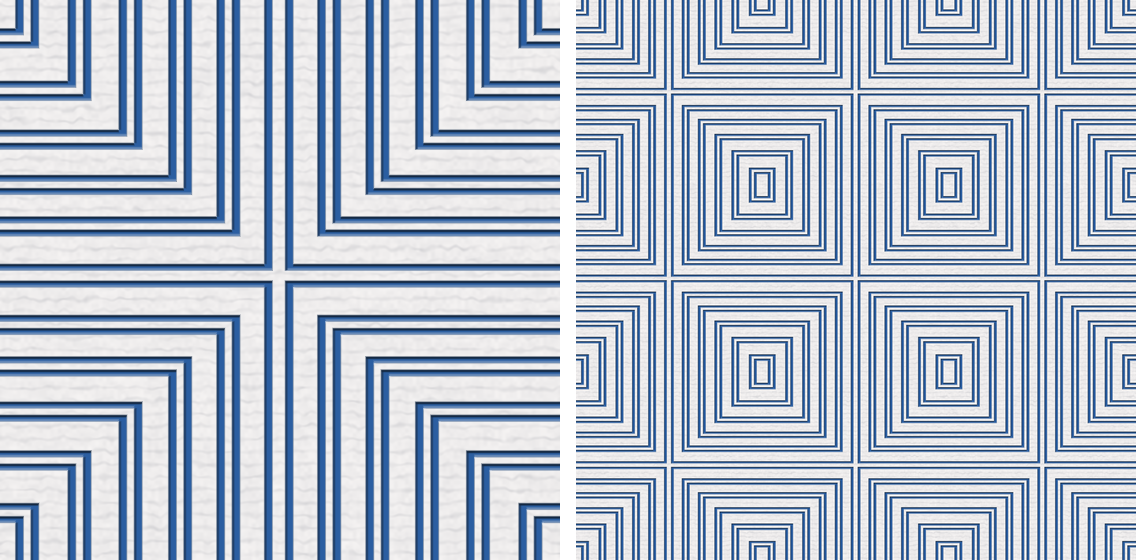
Left, the tile; right, the same tile 3 across and 3 down.
Write a three.js fragment shader that draws this pattern.

```glsl
// Nested blue frames centred on the tile corner, so four L-shaped stacks face
// a pale cross. Frames are box distances in a loop, shaded by offset copies of
// their mask, over woven off-white cloth made of wrapping value noise.
#define GRID 768.0                 // grid units across the canvas
#define CENTER vec2(-1.7, 6.0)     // centre of the frames
#define BAR vec2(11.2, 9.0)        // widths of upright and level bars
#define PAIR_GAP vec2(21.0, 18.0)  // step between the two frames of a pair
#define LAST_FRAME vec2(375.3, 377.0)
#define SOFT 1.5                   // half width of the smoothed edges
#define BEVEL 3.2                  // width of the shaded rims
#define ROWS 44.0                  // woven rows down the tile
#define PAPER vec3(0.935, 0.927, 0.927)
#define BLUE vec3(0.17, 0.37, 0.63)
#define SIDE_DARK vec3(0.12, 0.24, 0.40)
#define TOP_DARK vec3(0.07, 0.15, 0.25)

varying vec2 vUv;

float hash(vec2 p) {
  vec3 q = fract(vec3(p.xyx) * 0.1031);
  q += dot(q, q.yzx + 33.33);
  return fract((q.x + q.y) * q.z);
}

// Value noise with a whole number of cells per tile.
float wrapNoise(vec2 uv, vec2 cells) {
  vec2 p = uv * cells;
  vec2 i = floor(p);
  vec2 f = fract(p);
  f = f * f * (3.0 - 2.0 * f);
  vec2 a = mod(i, cells);
  vec2 b = mod(i + 1.0, cells);
  return mix(mix(hash(a), hash(vec2(b.x, a.y)), f.x),
             mix(hash(vec2(a.x, b.y)), hash(b), f.x), f.y);
}

// Distance to one frame; the corners stay square.
float frameDistance(vec2 a, vec2 halfSize) {
  vec2 outer = a - halfSize;
  vec2 inner = outer + BAR;
  return max(max(outer.x, outer.y), -max(inner.x, inner.y));
}

// Distance to all frames, wrapped around the tile.
float framesDistance(vec2 p) {
  vec2 a = abs(mod(p - CENTER * vec2(1.0, 1.0) + 0.5 * GRID, GRID) - 0.5 * GRID);
  float d = frameDistance(a, LAST_FRAME);
  for (int i = 0; i < 5; i++) {
    float k = float(i);
    // Pairs crowd together slightly as they grow.
    vec2 size = vec2(55.0, 72.0) + k * (vec2(72.75, 74.5) - k * vec2(0.94, 2.5));
    d = min(d, frameDistance(a, size));
    d = min(d, frameDistance(a, size - PAIR_GAP));
  }
  return d;
}

float cover(float d) {
  return 1.0 - smoothstep(-SOFT, SOFT, d);
}

float frames(vec2 p) {
  return cover(framesDistance(p));
}

// Wavy woven rows with broken grooves and fine grain.
vec3 cloth(vec2 uv) {
  float wave = wrapNoise(uv, vec2(70.0, ROWS)) - 0.5;
  float row = fract(uv.y * ROWS + 0.45 * wave);
  float groove = 1.0 - smoothstep(0.0, 0.24, abs(row - 0.5));
  groove *= 0.25 + 0.75 * wrapNoise(uv, vec2(52.0, 88.0));
  float grain = wrapNoise(uv, vec2(150.0, 130.0)) - 0.5;
  float blotch = wrapNoise(uv, vec2(36.0, 30.0)) - 0.5;
  float shade = 0.075 * groove + 0.035 * grain + 0.02 * blotch;
  return PAPER - shade * vec3(1.05, 1.0, 0.9);
}

void main() {
  vec2 p = vUv * GRID;
  float d = framesDistance(p);
  float mask = cover(d);

  // Rims: lit below, dark on the left, darkest on top.
  float below = 1.0 - frames(p - vec2(0.0, BEVEL));
  float left = 1.0 - frames(p - vec2(BEVEL, 0.0));
  float top = 1.0 - frames(p + vec2(0.0, BEVEL));
  vec3 ink = mix(BLUE, PAPER, 0.3 * below);
  ink = mix(ink, SIDE_DARK, left);
  ink = mix(ink, TOP_DARK, top);

  // Cloth brightens close to the bars.
  vec3 paper = cloth(vUv);
  paper = mix(paper, vec3(0.97), 0.45 * exp(-max(d, 0.0) / 4.0));

  gl_FragColor = vec4(mix(paper, ink, mask), 1.0);
}
```
